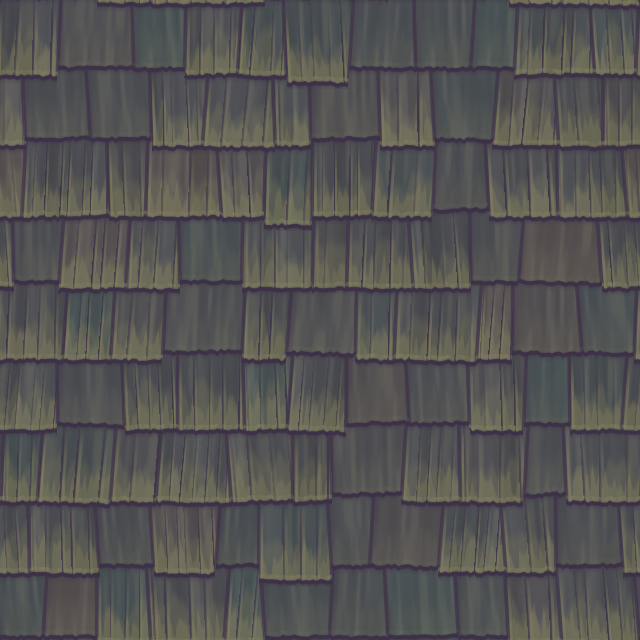
This texture is drawn by a three.js fragment shader. Its source:

```glsl
// Weathered wooden roof shingles: nine overlapping courses of split, mossy slats.
varying vec2 vUv;

const float ROWS = 9.0;
const float COLS = 11.0;
const float OVERHANG = 0.25; // room below each course for its lowest shingles

const vec3 SLATE = vec3(0.305, 0.310, 0.328);
const vec3 TEAL = vec3(0.285, 0.325, 0.335);
const vec3 BROWN = vec3(0.350, 0.315, 0.315);
const vec3 MOSS = vec3(0.465, 0.455, 0.350);
const vec3 RIM = vec3(0.510, 0.495, 0.375);
const vec3 PLUM = vec3(0.245, 0.200, 0.285);

float hash(vec2 p) {
  vec3 q = fract(p.xyx * 0.1031);
  q += dot(q, q.yzx + 33.33);
  return fract((q.x + q.y) * q.z);
}

float noise(vec2 p) {
  vec2 i = floor(p);
  vec2 f = fract(p);
  f = f * f * (3.0 - 2.0 * f);
  float low = mix(hash(i), hash(i + vec2(1.0, 0.0)), f.x);
  float high = mix(hash(i + vec2(0.0, 1.0)), hash(i + vec2(1.0, 1.0)), f.x);
  return mix(low, high, f.y);
}

// Soft line of half width w around zero
float line(float d, float w) {
  return 1.0 - smoothstep(w * 0.4, w, abs(d));
}

// Slightly leaning, jittered boundary number i
float seam(float i, float seed, float height) {
  vec2 id = vec2(mod(i, COLS), seed);
  float jitter = hash(id + 3.7) - 0.5;
  float lean = hash(id + 41.3) - 0.5;
  return i + 0.5 * jitter + 0.2 * lean * (0.6 - height);
}

// Slot index, distance to its left seam, distance to its right seam
vec3 findSlot(float x, float seed, float height) {
  float i = floor(x);
  if (x < seam(i, seed, height)) i -= 1.0;
  else if (x >= seam(i + 1.0, seed, height)) i += 1.0;
  return vec3(i, x - seam(i, seed, height), seam(i + 1.0, seed, height) - x);
}

// Height of a ragged lower edge inside its course
float lowerEdge(vec2 id, float raised, float across) {
  float tail = raised * step(0.9, hash(id + 71.0));
  float slope = (hash(id + 53.0) - 0.5) * 0.05 * across;
  float ragged = 0.035 * (noise(vec2(across * 16.0, id.x + id.y * 13.0)) - 0.5);
  return mix(0.31, 0.20, raised) - 0.10 * tail + slope + ragged;
}

// Painted surface of one shingle; h is the height above its lower edge
vec3 wood(vec3 slot, vec2 id, float raised, float h) {
  float seed = floor(hash(id + 9.0) * 90.0);
  float tone = hash(id + 27.0);
  vec3 color = mix(SLATE, TEAL, smoothstep(0.5, 0.0, tone) * 0.9);
  color = mix(color, BROWN, smoothstep(0.75, 1.0, tone) * 0.8);

  // Long brushed grain
  float grain = noise(vec2(slot.y * 13.0 + seed, h * 1.4 + seed));
  color += (grain - 0.5) * 0.045;
  color = mix(color, MOSS, 0.16 * smoothstep(0.55, 0.85, grain));

  // Pale tongues rising from the lower edge
  float broad = 0.30 + 0.60 * noise(vec2(slot.y * 9.0, seed + 0.5));
  float fine = 0.05 + 0.60 * noise(vec2(slot.y * 19.0, seed + 7.5));
  float glow = 0.34 * (1.0 - smoothstep(broad - 0.22, broad, h));
  glow += 0.38 * (1.0 - smoothstep(fine - 0.12, fine, h));
  color = mix(color, MOSS, glow * mix(0.22, 1.0, raised));

  // Splits between narrow slats, each with a lit right lip
  float count = 3.0 + floor(3.0 * hash(id + 83.0));
  vec3 slat = findSlot(slot.y * count, seed, h);
  float depth = raised * mix(0.3, 1.0, hash(vec2(slat.x + 20.0, seed)));
  float fade = 1.0 - smoothstep(0.5, 1.05, h);
  color += raised * (hash(vec2(slat.x + 31.0, seed)) - 0.5) * 0.04;
  color = mix(color, RIM, 0.5 * depth * fade * line(slat.y - 0.20, 0.10));
  color = mix(color, PLUM, depth * mix(0.5, 0.95, fade) * line(slat.y, 0.14));

  // Side edges, neighbour shade and lit lower lip
  color = mix(color, PLUM, 0.35 * (1.0 - raised) * (1.0 - smoothstep(0.0, 0.16, slot.y)));
  color = mix(color, RIM, 0.45 * raised * fade * line(slot.y - 0.055, 0.035));
  color = mix(color, PLUM, 0.75 * line(min(slot.y, slot.z), 0.045));
  float lip = line(h - 0.045, 0.035) * noise(vec2(slot.y * 24.0, seed + 3.5));
  return mix(color, RIM, lip * mix(0.15, 0.75, raised));
}

// Lays one course, with the shadow it casts, over the colour below
vec3 layCourse(vec3 below, float x, float row, float height) {
  float course = mod(row, ROWS);
  vec3 slot = findSlot(x + hash(vec2(course, 5.0)), course, height);
  vec2 id = vec2(mod(slot.x, COLS), course);
  float raised = step(0.40, hash(id + 17.0));
  float h = height - lowerEdge(id, raised, slot.y);
  vec3 shaded = mix(below, PLUM, 0.4 * (1.0 - smoothstep(0.03, 0.14, -h)));
  shaded = mix(shaded, PLUM * 0.96, 1.0 - smoothstep(0.04, 0.075, -h));
  return mix(shaded, wood(slot, id, raised, h), smoothstep(-0.012, 0.012, h));
}

void main() {
  float x = vUv.x * COLS;
  float y = vUv.y * ROWS + OVERHANG;
  float row = floor(y);
  float height = y - row;
  vec3 color = layCourse(PLUM, x, row - 1.0, height + 1.0);
  color = layCourse(color, x, row, height);
  gl_FragColor = vec4(color, 1.0);
}
```
